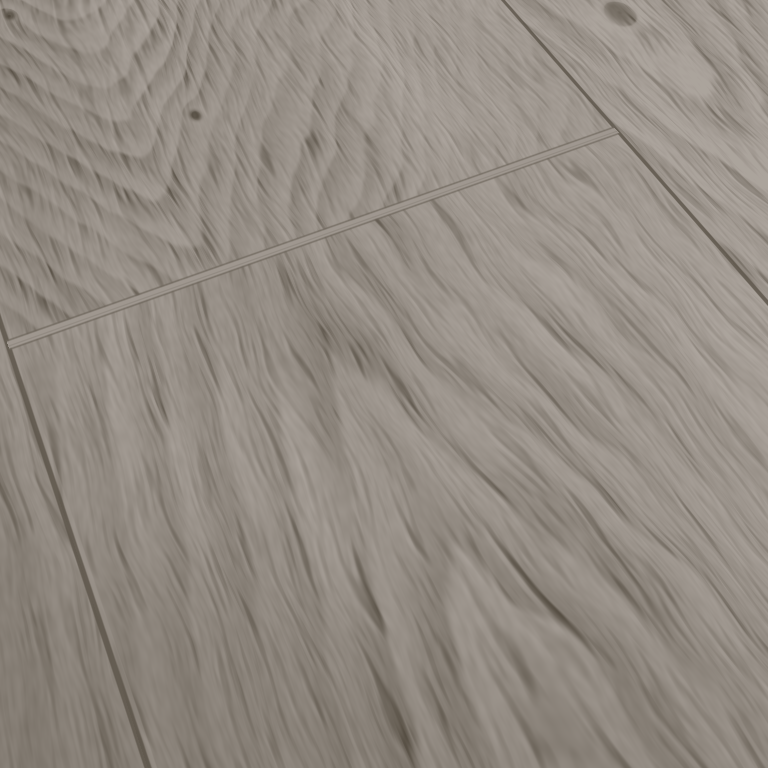
A WebGL 1 fragment shader for this texture:

```glsl
precision highp float;
// Grey-beige oak floor planks in perspective, with cathedral grain, pores, knots and bevelled joints.

uniform vec2 u_resolution;

#define SHADOW vec3(0.43, 0.40, 0.36)
#define LIGHT vec3(0.64, 0.61, 0.58)
#define HORIZON 2.458
#define PLANK_LENGTH 4.0
#define SIDE_JOINT 0.0033
#define END_JOINT 0.0065
#define PORE_DENSITY vec2(95.0, 8.0)
#define PORE_DEPTH 0.52
#define RING_DEPTH 0.36
#define GRAIN_WOBBLE 0.03

vec2 gradientAt(vec2 cell) {
  float h = fract(sin(dot(mod(cell, 719.0), vec2(12.99, 78.23))) * 4375.85);
  return vec2(cos(6.2832 * h), sin(6.2832 * h));
}

float gradientNoise(vec2 p) {
  vec2 i = floor(p), f = fract(p);
  vec2 w = f * f * f * (f * (f * 6.0 - 15.0) + 10.0);
  float a = dot(gradientAt(i), f);
  float b = dot(gradientAt(i + vec2(1, 0)), f - vec2(1, 0));
  float c = dot(gradientAt(i + vec2(0, 1)), f - vec2(0, 1));
  float d = dot(gradientAt(i + vec2(1, 1)), f - vec2(1, 1));
  return mix(mix(a, b, w.x), mix(c, d, w.x), w.y);
}

// Canvas to floor: x across the planks, y along them, in plank widths
vec2 floorPoint(vec2 p) {
  float depth = HORIZON - p.y;
  return vec2(((p.x + 0.621) / depth - 0.331) / 0.544,
              ((p.x - 5.414) / depth + 2.833) / 1.14);
}

// Arch figure of a plank: axis, apex, slope, ring frequency
vec4 archFigure(vec2 plank) {
  if (plank.x < 0.0) return vec4(0.55, 0.0, 0.06, 15.0);
  if (plank.x > 0.0) return vec4(0.17, -0.25, 0.22, 17.0);
  return plank.y < 0.0 ? vec4(0.29, -0.08, 0.5, 21.0)
                       : vec4(0.42, 0.20, -0.2, 14.0);
}

float knot(vec2 p, vec2 centre, float radius) {
  vec2 q = (p - centre) * vec2(1.0, 0.65) / radius;
  return 1.0 / (1.0 + dot(q, q));
}

// Short dark pores stretched along the grain
float pores(vec2 g) {
  float coarse = gradientNoise(g * PORE_DENSITY);
  float fine = gradientNoise(g * PORE_DENSITY * vec2(1.9, 1.7) + 31.7);
  return smoothstep(0.06, 0.42, coarse) + 0.45 * smoothstep(0.05, 0.45, fine);
}

// Soft-edged line around zero
float line(float dist, float halfWidth, float blur) {
  return 1.0 - smoothstep(halfWidth - blur, halfWidth + blur, abs(dist));
}

void main() {
  vec2 p = gl_FragCoord.xy / u_resolution;
  vec2 f = floorPoint(p);
  float pixel = 1.0 / ((HORIZON - p.y) * 0.544 * u_resolution.x);

  // Staggered planks
  float column = floor(f.x);
  float along = f.y / PLANK_LENGTH + 0.5 * mod(column, 2.0);
  vec2 plank = vec2(column, floor(along));
  vec2 seed = plank * vec2(37.0, 53.0) + 100.0;

  // Grain bent by slow noise and spread around the arch
  vec4 figure = archFigure(plank);
  float wobble = gradientNoise(f * vec2(5.0, 2.2) + seed)
               + 0.4 * gradientNoise(f * vec2(13.0, 7.0) + seed);
  float x = f.x - column - figure.x + GRAIN_WOBBLE * wobble;
  float y = f.y - figure.y;
  float spread = x * inversesqrt(x * x + 0.01) * exp(-6.0 * x * x);
  vec2 grain = vec2(x + 0.6 * clamp(figure.z, -0.2, 0.1) * y * spread, f.y) + seed;

  // Knots swirl the growth rings
  float bigKnot = knot(f, vec2(1.172, -0.257), 0.026);
  float smallKnots = knot(f, vec2(0.392, -0.33), 0.010)
                   + knot(f, vec2(0.18, -0.72), 0.010);
  float phase = figure.w * (sqrt(x * x + 0.0016) - 0.04 + figure.z * y)
              + 0.55 * wobble + 2.2 * bigKnot + 1.2 * smallKnots
              + 0.16 * gradientNoise(grain * vec2(42.0, 9.0));
  float ringPos = fract(phase);
  float ring = smoothstep(0.0, 0.16, ringPos) * (1.0 - smoothstep(0.16, 0.95, ringPos));
  ring *= 0.3 + 0.7 * exp(-7.0 * x * x);
  ring *= 0.8 + 0.9 * gradientNoise(f * vec2(6.0, 4.0) + seed + 9.0);

  // Light falls off to the lower left
  float tone = 0.70 + 0.25 * p.x + 0.17 * p.y - 0.22 * (1.0 - smoothstep(0.0, 0.4, p.y));
  tone += 0.22 * gradientNoise(f * vec2(4.0, 1.5) + seed + 5.0);
  tone += 0.16 * gradientNoise(grain * vec2(24.0, 1.6) + 3.0);
  tone -= RING_DEPTH * ring;

  // Pores with a lit rim, denser in the dark rings
  float poreAmount = PORE_DEPTH * (0.42 + 0.8 * ring);
  tone -= poreAmount * pores(grain);
  tone += 0.35 * poreAmount * pores(grain + vec2(0.0045, 0.0));
  tone += 0.13 * gradientNoise(grain * vec2(210.0, 45.0));

  tone -= 0.9 * smoothstep(0.35, 0.95, bigKnot) + 1.1 * smoothstep(0.3, 0.9, smallKnots);

  // Long joints: dark groove with a pale bevel
  float side = fract(f.x + 0.5) - 0.5;
  tone = mix(tone, 1.0, 0.4 * line(side - 0.0065, 0.0025, pixel));
  tone = mix(tone, -0.3, 0.85 * line(side, SIDE_JOINT, pixel));

  // End joints: pale strip between thin dark edges
  float end = (fract(along + 0.5) - 0.5) * PLANK_LENGTH;
  tone = mix(tone, 0.0, 0.75 * line(end, END_JOINT + 0.003, 1.4 * pixel));
  tone = mix(tone, 1.0, 0.9 * line(end, END_JOINT, 1.4 * pixel));
  tone = mix(tone, 0.45, 0.5 * line(end - 0.002, 0.0012, pixel));

  gl_FragColor = vec4(mix(SHADOW, LIGHT, clamp(tone, -0.5, 1.15)), 1.0);
}
```
